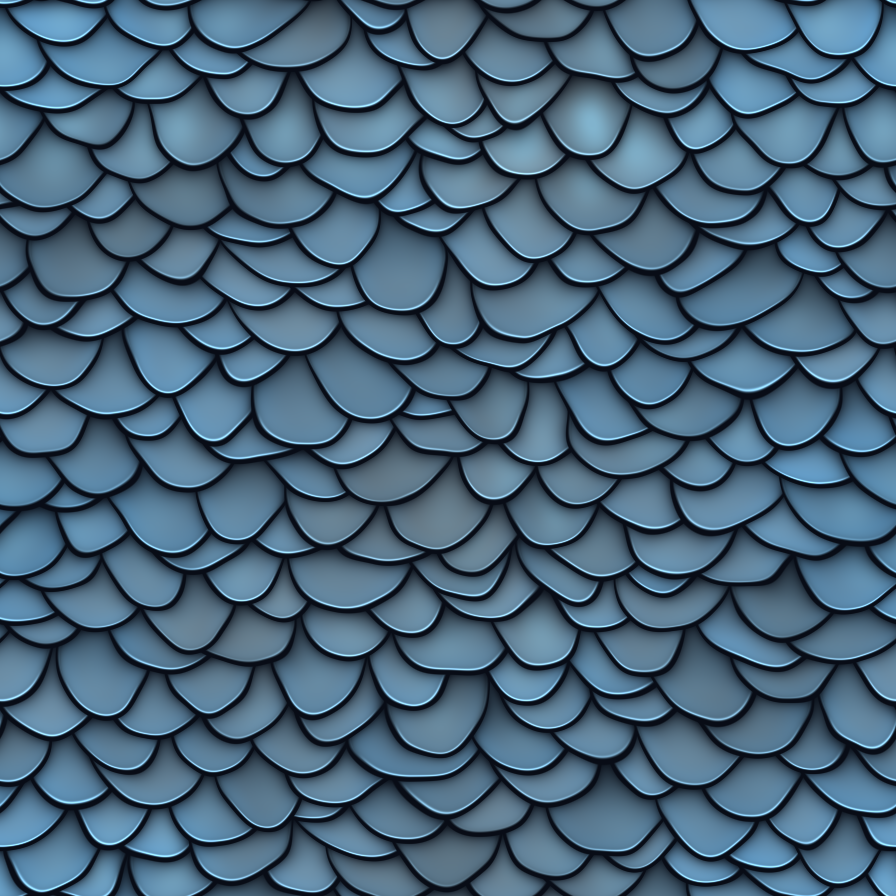
Give the GLSL for this pattern, as a Shadertoy shader.

```glsl
// Overlapping blue-grey metal scales: staggered rows of jittered half ellipses,
// composited from the lowest row to the highest, each with a dark rim, a cast
// shadow and a soft sheen. Hashes and noise wrap, so the sheet tiles.
#define COLS 9.0
#define ROWS 26.0
#define JITTER 0.38
#define SIZE_VARIATION 0.38
#define WARP 0.011
#define RIM_WIDTH 0.0052
#define SHADOW_REACH 0.011
#define GREY vec3(0.365, 0.430, 0.475)
#define BLUE vec3(0.315, 0.500, 0.640)
#define SHEEN vec3(0.53, 0.75, 0.86)
#define INK vec3(0.030, 0.048, 0.085)

const float TAU = 6.2831853;

vec3 hash3(vec2 p) {
    vec3 v = fract(p.xyx * vec3(0.1031, 0.1030, 0.0973) + 0.137);
    v += dot(v, v.yxz + 33.33);
    return fract((v.xxy + v.yzz) * v.zyx);
}

// Value noise that repeats after `period` cells
vec3 noise3(vec2 p, float period) {
    vec2 i = floor(p), f = fract(p);
    f = f * f * (3.0 - 2.0 * f);
    vec2 a = mod(i, period), b = mod(i + 1.0, period);
    return mix(mix(hash3(a), hash3(vec2(b.x, a.y)), f.x),
               mix(hash3(vec2(a.x, b.y)), hash3(b), f.x), f.y);
}

// Approximate distance to an ellipse whose sides run straight up; q is in radii
float scaleDistance(vec2 q, vec2 radii) {
    q.y = min(q.y, 0.0);
    float g = max(length(q), 0.001);
    return (g - 1.0) * g / max(length(q / radii), 0.01);
}

// Surface colour of one scale
vec3 faceColor(vec2 q, float d, vec3 rnd, vec2 uv, vec3 cloud) {
    // Broad tint: greyer in the middle of the sheet, bluer at its sides
    float side = 0.5 + 0.5 * cos(TAU * uv.x);
    float band = exp(-14.0 * (1.0 - cos(TAU * (uv.y - 0.85))));
    float edge = smoothstep(-0.035, -0.004, d);
    float tint = 0.40 * side + 0.75 * (cloud.x - 0.4) + 0.30 * (rnd.x - 0.5)
               + 0.25 * edge + 0.15;
    vec3 col = mix(GREY, BLUE, clamp(tint, 0.0, 1.0));

    // Dark towards the hidden root, lit along the lower belly
    col *= mix(1.10, 0.72, smoothstep(-0.65, 0.35, q.y));
    col *= 0.86 + 0.20 * rnd.y + 0.16 * cloud.y;
    vec2 spot = q - vec2(0.7 * (rnd.z - 0.5), -0.48);
    float glow = exp(-4.5 * dot(spot, spot));
    float strength = 0.10 + 0.45 * band + 0.40 * smoothstep(0.5, 0.9, cloud.z);
    col = mix(col, SHEEN, clamp(glow * strength, 0.0, 0.85));

    // Bevel: a soft dark fold and a thin broken glint inside the rim
    float inner = -d - RIM_WIDTH;
    col *= 1.0 - 0.28 * exp(-max(inner, 0.0) / 0.003);
    float line = exp(-pow((inner - 0.0012) / 0.0012, 2.0));
    float lower = smoothstep(-0.45, -0.9, q.y);
    return col + SHEEN * line * lower * 0.65 * smoothstep(0.3, 0.8, cloud.y + 0.4 * rnd.x);
}

void mainImage(out vec4 fragColor, in vec2 fragCoord) {
    vec2 uv = fragCoord / iResolution.y;
    float aa = 0.75 / iResolution.y;
    vec3 cloud = 0.6 * noise3(uv * 5.0, 5.0) + 0.4 * noise3(uv * 13.0 + 0.4, 13.0);

    // Uneven growth: broad drift plus a small wobble of the outlines
    vec2 p = uv + WARP * 2.0 * (noise3(uv * 8.0, 8.0).xy - 0.5)
                + WARP * 0.8 * (noise3(uv * 24.0, 24.0).yz - 0.5);
    vec2 cell = vec2(1.0 / COLS, 1.0 / ROWS);
    float baseRow = floor(p.y * ROWS);
    vec3 col = INK;

    // Higher rows lie on top of lower ones
    for (int j = -2; j <= 4; j++) {
        float row = baseRow + float(j);
        float stagger = 0.5 * mod(row, 2.0);
        float baseCol = floor(p.x * COLS - stagger);
        for (int i = -1; i <= 1; i++) {
            float column = baseCol + float(i);
            vec2 id = vec2(mod(column, COLS), mod(row, ROWS));
            vec3 rnd = hash3(id + 3.0), form = hash3(id + 71.0);

            // Place, size and lean of this scale
            vec2 center = vec2(column + 0.5 + stagger, row + 0.5);
            center += JITTER * (rnd.xy - 0.5) * vec2(1.0, 2.0);
            vec2 radii = cell * vec2(0.57, 2.0);
            radii *= 1.0 + SIZE_VARIATION * (form.xy - 0.5) * vec2(1.0, 0.9);
            vec2 q = (p - center * cell) / radii;
            q.x += 0.45 * (form.z - 0.5) * min(q.y, 0.0);
            float d = scaleDistance(q, radii);

            // Cast shadow, dark rim, then the face
            float shadow = 0.62 * exp(-max(d, 0.0) / SHADOW_REACH * 1.6);
            col = mix(col, INK, shadow * smoothstep(0.3, -0.3, q.y));
            float rim = RIM_WIDTH * mix(0.45, 1.0, smoothstep(-0.1, -0.75, q.y));
            col = mix(col, INK, smoothstep(aa, -aa, d));
            vec3 face = faceColor(q, d, rnd, uv, cloud);
            col = mix(col, face, smoothstep(aa + 0.0006, -aa - 0.0006, d + rim));
        }
    }
    fragColor = vec4(clamp(col, 0.0, 1.0), 1.0);
}
```
